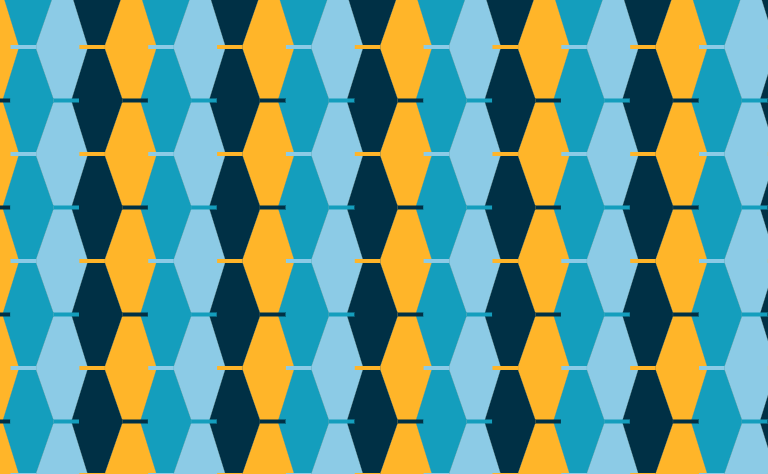
Give the GLSL for this pattern, as a Shadertoy shader.

```glsl
#define CELL vec2(0.14525, 0.22574)   // half a colour cycle wide, one zigzag tall
#define ROW_SHIFT 0.0093
#define EDGE_MID vec2(0.156, 0.650)   // mean position of the two edges in a cell
#define EDGE_SWAY vec2(0.113, -0.126)
#define BAR_LENGTH 0.371
#define BAR_HALF 0.0187
#define SEAM_WIDTH 0.0011
#define SEAM_OPACITY 0.4

const vec3 TEAL   = vec3(0.08, 0.62, 0.74);
const vec3 SKY    = vec3(0.55, 0.795, 0.90);
const vec3 NAVY   = vec3(0.00, 0.19, 0.27);
const vec3 AMBER  = vec3(1.00, 0.71, 0.16);
const vec3 SEAM   = vec3(0.51, 0.59, 0.55);

// Alternating colours of the two interlocking hexagon columns
vec3 firstColour(float cell)  { return mod(cell, 2.0) < 0.5 ? TEAL : NAVY; }
vec3 secondColour(float cell) { return mod(cell, 2.0) < 0.5 ? SKY : AMBER; }

float coverage(float dist, float pixel) {
    return clamp(0.5 - dist / pixel, 0.0, 1.0);
}

float boxDistance(vec2 p, vec2 halfSize) {
    vec2 d = abs(p) - halfSize;
    return max(d.x, d.y);
}

void mainImage(out vec4 fragColor, in vec2 fragCoord) {
    float pixel = 1.0 / iResolution.y;
    vec2 grid = fragCoord * pixel / CELL + vec2(0.0, ROW_SHIFT);
    float cell = floor(grid.x);
    float x = grid.x - cell;

    // Zigzag edges, flat for the thickness of the bars
    float wave = 4.0 * abs(fract(grid.y) - 0.5) - 1.0;
    wave = clamp(1.07 * wave, -1.0, 1.0);
    vec2 edge = EDGE_MID + EDGE_SWAY * wave;
    vec2 edgeDist = (edge - x) * CELL.x * 0.956;

    // Hexagon columns
    vec3 colour = secondColour(cell - 1.0);
    colour = mix(colour, firstColour(cell), coverage(edgeDist.x, pixel));
    colour = mix(colour, secondColour(cell), coverage(edgeDist.y, pixel));

    // Faint seams between columns
    float seamDist = min(abs(edgeDist.x), abs(edgeDist.y)) - 0.5 * SEAM_WIDTH;
    colour = mix(colour, SEAM, SEAM_OPACITY * coverage(seamDist, pixel));

    // Bars on whole rows lie across the narrow first column
    vec2 barHalf = vec2(0.5 * BAR_LENGTH, BAR_HALF) * CELL;
    float wholeRow = fract(grid.y + 0.5) - 0.5;
    float barEnd = EDGE_MID.y + EDGE_SWAY.y;
    vec2 barPos = vec2(x - barEnd + 0.5 * BAR_LENGTH, wholeRow) * CELL;
    colour = mix(colour, secondColour(cell), coverage(boxDistance(barPos, barHalf), pixel));

    // Bars on half rows lie across the narrow second column
    float barStart = EDGE_MID.y - EDGE_SWAY.y;
    float barCell = floor(grid.x - 0.5);
    float halfRow = fract(grid.y) - 0.5;
    barPos = vec2(grid.x - barCell - barStart - 0.5 * BAR_LENGTH, halfRow) * CELL;
    colour = mix(colour, firstColour(barCell), coverage(boxDistance(barPos, barHalf), pixel));

    fragColor = vec4(colour, 1.0);
}
```
